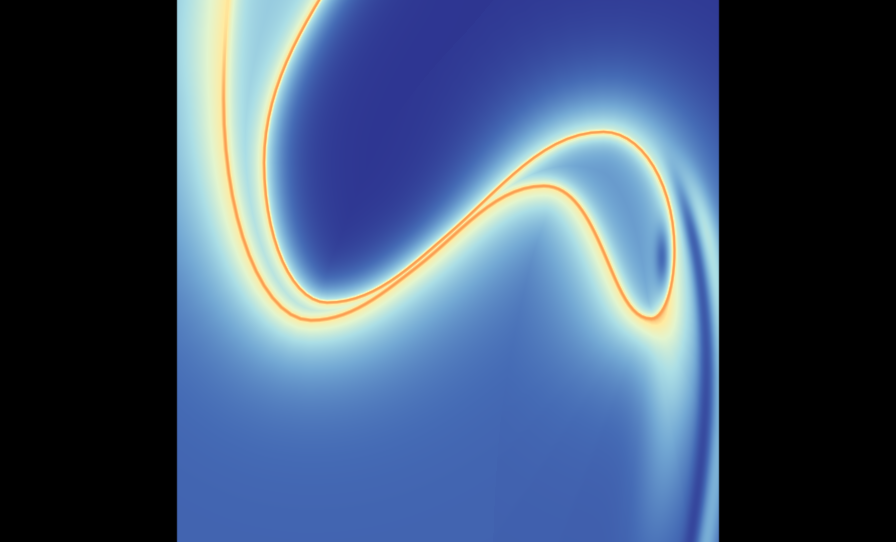
Write a WebGL 2 fragment shader that draws this background.

```glsl
#version 300 es
precision highp float;
// A folded, glowing ribbon on a square heat map between black side bars.
// One Hermite curve gives signed distance and arc position; these shape a
// scalar field, which a navy-to-orange colour ramp then paints.

#define STEPS 14            // line pieces per curve span
#define LINE_WIDTH 0.0036   // half width of the orange line
#define GLOW_UPPER 0.035    // glow reach into the dark basin
#define GLOW_LOWER 0.080    // glow reach below the fold
#define GLOW_LEFT 0.150     // glow reach at the left edge
#define GLOW_INNER 0.022    // glow reach inside the ribbon
#define LOWER_LEVEL 0.17    // field level far below the fold
#define STREAK_WIDTH 0.014  // dark streak near the right edge

uniform vec2 u_resolution;
out vec4 fragColor;

// Curve knots: position and heading angle
const vec3 KNOTS[13] = vec3[13](
  vec3(0.300, 1.060, -2.14), vec3(0.161, 0.700, -1.57),
  vec3(0.277, 0.442, 0.00), vec3(0.499, 0.567, 0.71),
  vec3(0.787, 0.757, 0.00), vec3(0.918, 0.539, -1.57),
  vec3(0.875, 0.412, -3.14), vec3(0.776, 0.560, 2.01),
  vec3(0.677, 0.657, 3.14), vec3(0.441, 0.506, 3.80),
  vec3(0.247, 0.409, 3.14), vec3(0.086, 0.818, 1.57),
  vec3(0.105, 1.100, 1.45));

vec2 heading(float angle) { return vec2(cos(angle), sin(angle)); }

float bell(float x) { return exp(-x * x); }

// Signed distance (positive outside the ribbon) and position along the curve
vec2 ribbon(vec2 p) {
  float best = 1e5, side = 1.0, along = 0.0;
  for (int i = 0; i < 12; i++) {
    vec2 a = KNOTS[i].xy, b = KNOTS[i + 1].xy, chord = b - a;
    vec2 da = heading(KNOTS[i].z), db = heading(KNOTS[i + 1].z);
    // Handles that turn a right-angle span into a quarter ellipse
    float reach = 1.65 - 0.65 * dot(da, db);
    vec2 ma = da * dot(chord, da) * reach;
    vec2 mb = db * dot(chord, db) * reach;
    vec2 from = a;
    for (int j = 1; j <= STEPS; j++) {
      float t = float(j) / float(STEPS);
      float ease = t * t * (3.0 - 2.0 * t);
      vec2 to = a + chord * ease + ma * t * (1.0 - t) * (1.0 - t)
              - mb * t * t * (1.0 - t);
      vec2 e = to - from, r = p - from;
      float h = clamp(dot(r, e) / dot(e, e), 0.0, 1.0);
      vec2 off = r - e * h;
      float d2 = dot(off, off);
      if (d2 < best) {
        best = d2;
        side = e.x * r.y - e.y * r.x < 0.0 ? -1.0 : 1.0;
        along = float(i) + (float(j) - 1.0 + h) / float(STEPS);
      }
      from = to;
    }
  }
  return vec2(side * sqrt(best), along);
}

// Basin, fold glow and the streak along the right edge
float outerField(vec2 p, float d, float s) {
  float reach = mix(GLOW_UPPER, GLOW_LOWER, smoothstep(2.8, 4.2, s));
  reach = mix(reach, GLOW_LEFT, smoothstep(10.2, 11.5, s));
  float lower = smoothstep(4.5, 6.5, s);
  float v = LOWER_LEVEL * lower + mix(0.75, 0.72, lower) * exp(-d / reach);
  float q = p.y - 0.32;
  float dx = p.x - 0.977 + (0.37 + 0.25 * q) * q * q;
  float low = 1.0 - smoothstep(0.25, 0.55, p.y);
  v += 0.32 * low * smoothstep(-0.2, 0.4, p.y) * bell((dx + 0.065) / 0.05);
  float fade = 1.0 - smoothstep(0.55, 0.75, p.y);
  v += 0.28 * fade * bell((dx - 0.03) / 0.022);
  return v * (1.0 - 0.7 * fade * bell(dx / STREAK_WIDTH));
}

// Pale strip that opens into a blue lobe
float innerField(vec2 p, float d) {
  float level = mix(0.52, 0.34, smoothstep(0.5, 0.75, p.x));
  float shade = bell(length((p - vec2(0.897, 0.524)) / vec2(0.014, 0.06)));
  return level + (0.90 - level) * exp(-d / GLOW_INNER) - 0.35 * shade;
}

// Navy, blue, cyan, cream, orange
vec3 heat(float v) {
  vec3 c = mix(vec3(0.18, 0.21, 0.57), vec3(0.27, 0.42, 0.71),
               clamp(v / 0.2, 0.0, 1.0));
  c = mix(c, vec3(0.45, 0.66, 0.83), clamp((v - 0.2) / 0.2, 0.0, 1.0));
  c = mix(c, vec3(0.67, 0.87, 0.90), clamp((v - 0.4) / 0.2, 0.0, 1.0));
  c = mix(c, vec3(0.89, 0.96, 0.81), clamp((v - 0.6) / 0.15, 0.0, 1.0));
  c = mix(c, vec3(1.00, 0.92, 0.63), clamp((v - 0.75) / 0.12, 0.0, 1.0));
  return mix(c, vec3(0.98, 0.62, 0.32), clamp((v - 0.87) / 0.13, 0.0, 1.0));
}

void main() {
  vec2 p = (gl_FragCoord.xy - 0.5 * u_resolution) / u_resolution.y + 0.5;
  float pixel = 1.0 / u_resolution.y;
  vec2 curve = ribbon(p);
  float d = abs(curve.x), s = curve.y;
  float outside = smoothstep(-pixel, pixel, curve.x);
  float v = mix(innerField(p, d), outerField(p, d, s), outside);
  float peak = mix(1.0, 0.88, smoothstep(10.8, 11.6, s));
  v = mix(v, peak, bell(d / LINE_WIDTH));
  // Black bars beside the square
  float inSquare = 1.0 - smoothstep(-pixel, pixel, abs(p.x - 0.5) - 0.5);
  fragColor = vec4(heat(v) * inSquare, 1.0);
}
```
